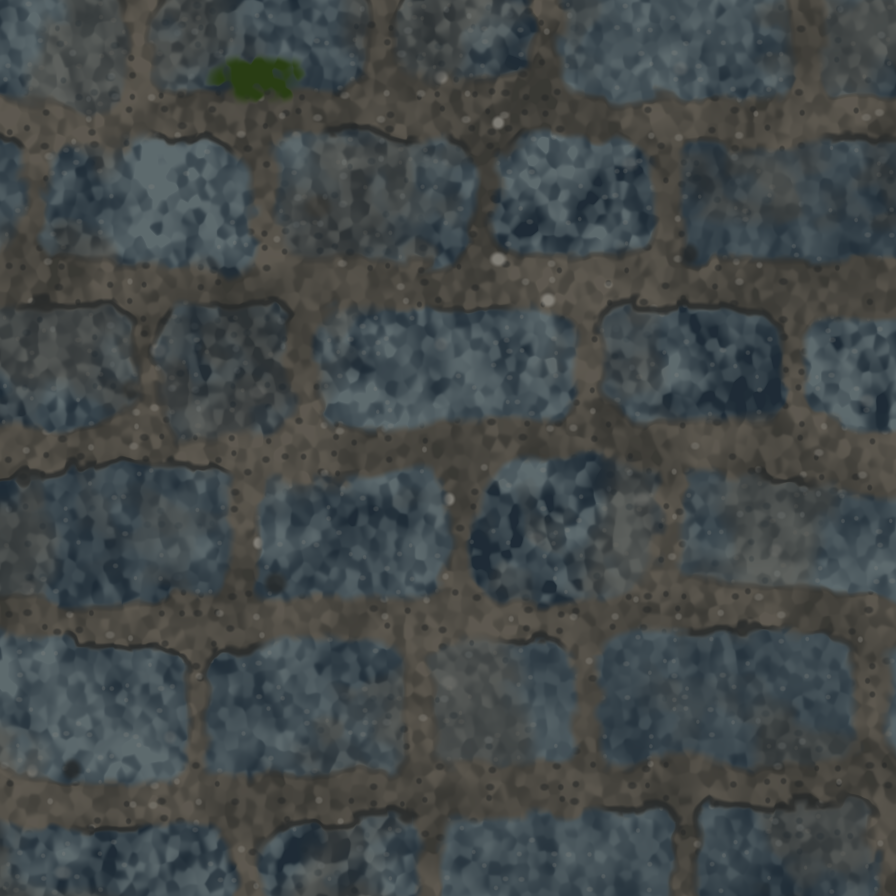
Reproduce this texture procedurally as a Shadertoy shader.

```glsl
const vec2 PITCH = vec2(0.255, 0.187);
const vec3 STONE_DARK = vec3(0.140, 0.190, 0.228);
const vec3 STONE_PALE = vec3(0.335, 0.385, 0.402);
const vec3 SAND_DARK = vec3(0.225, 0.222, 0.204);
const vec3 SAND_PALE = vec3(0.365, 0.347, 0.312);
const vec3 SHADOW = vec3(0.145, 0.155, 0.155);
const vec3 PEBBLE = vec3(0.56, 0.55, 0.52);
const vec3 MOSS = vec3(0.16, 0.24, 0.08);

vec2 hash2(vec2 p) {
    vec3 q = fract(p.xyx * vec3(0.1031, 0.1030, 0.0973));
    q += dot(q, q.yzx + 33.33);
    return fract((q.xx + q.yz) * q.zy);
}

// Soft cellular noise: each jittered cell spreads its own random shade
float cellular(vec2 p) {
    vec2 cell = floor(p);
    float sum = 0.0, total = 0.0;
    for (int j = -1; j <= 1; j++)
    for (int i = -1; i <= 1; i++) {
        vec2 id = cell + vec2(i, j);
        vec2 offset = id + hash2(id) - p;
        float weight = exp(-6.0 * dot(offset, offset));
        sum += weight * hash2(id + 57.0).x;
        total += weight;
    }
    return sum / total;
}

// Sparse round specks, at most one in each cell
float specks(vec2 p, float scale, float density, float radius) {
    vec2 q = p * scale, id = floor(q);
    vec2 offset = fract(q) - mix(vec2(0.3), vec2(0.7), hash2(id + 11.0));
    vec2 pick = hash2(id + 83.0);
    float size = radius * mix(0.6, 1.2, pick.y);
    float dist = length(offset * vec2(1.0, mix(0.8, 1.3, pick.y)));
    return step(pick.x, density) * (1.0 - smoothstep(size * 0.5, size * 1.3, dist));
}

float roundedBox(vec2 p, vec2 halfSize, float radius) {
    vec2 q = abs(p) - halfSize + radius;
    return length(max(q, 0.0)) + min(max(q.x, q.y), 0.0) - radius;
}

// Nearest stone: signed distance, height within the stone, two random traits
vec4 nearestStone(vec2 p) {
    vec4 nearest = vec4(9.0);
    float baseRow = floor(p.y / PITCH.y);
    for (int j = -1; j <= 1; j++)
    for (int i = -1; i <= 1; i++) {
        float row = baseRow + float(j);
        float shift = 0.45 * row + 0.3 * hash2(vec2(row, 7.0)).x;
        vec2 id = vec2(floor(p.x / PITCH.x - shift) + float(i), row);
        float left = id.x + shift + 0.45 * (hash2(id).x - 0.5);
        float right = id.x + 1.0 + shift + 0.45 * (hash2(id + vec2(1, 0)).x - 0.5);
        vec2 traits = hash2(id + 31.0);
        vec2 halfSize = vec2(0.5 * (right - left) * PITCH.x - 0.013,
                             mix(0.059, 0.077, hash2(id + 5.0).y));
        vec2 local = p - vec2(0.5 * (left + right), row + 0.5) * PITCH;
        local.y += local.x * 0.12 * (traits.x - 0.5);
        float dist = roundedBox(local, halfSize, mix(0.02, 0.045, traits.y));
        if (dist < nearest.x) nearest = vec4(dist, local.y / halfSize.y, traits);
    }
    return nearest;
}

vec3 sandColor(vec2 p, float fine) {
    float shade = 0.5 + 0.7 * (cellular(p * 13.0) - 0.5) + 0.8 * (fine - 0.5);
    vec3 color = mix(SAND_DARK, SAND_PALE, clamp(shade, 0.0, 1.0));
    color = mix(color, SHADOW, 0.55 * specks(p, 52.0, 0.3, 0.24));
    return mix(color, PEBBLE, 0.35 * specks(p + 3.7, 43.0, 0.16, 0.2));
}

vec3 stoneColor(vec2 p, float fine, vec2 traits) {
    float blotch = cellular(p * vec2(34.0, 27.0) + 9.0);
    float grain = mix(blotch, fine, 0.55) - 0.5;
    float broad = cellular(p * 9.0 + 4.0) - 0.5;
    float shade = 0.5 + grain * mix(0.9, 2.3, traits.y)
                + 0.35 * broad + 0.4 * (traits.x - 0.5);
    vec3 color = mix(STONE_DARK, STONE_PALE, clamp(shade, -0.1, 1.15));
    color = mix(color, PEBBLE, 0.22 * specks(p, 75.0, 0.14, 0.25));
    return mix(color, SHADOW, 0.75 * specks(p, 4.7, 0.12, 0.07));
}

void mainImage(out vec4 fragColor, in vec2 fragCoord) {
    vec2 p = fragCoord / iResolution.y;
    float fine = cellular(p * vec2(95.0, 80.0));

    // Uneven courses and worn outlines
    vec2 warp = vec2(cellular(p * 11.0), cellular(p * 11.0 + 40.0)) - 0.5;
    vec2 q = p + 0.022 * warp + vec2(0.0, 0.0655 + 0.006 * sin(p.x * 7.0));
    vec4 stone = nearestStone(q);
    float wear = cellular(p * 37.0 + 20.0) - 0.5;
    float dist = stone.x + 0.014 * wear + 0.006 * (fine - 0.5);

    // Stones set in sand, with dust spilling over their faces
    vec3 sand = sandColor(p, fine);
    float cover = 1.0 - smoothstep(-0.008, 0.005, dist);
    float dust = smoothstep(0.5, 0.8, cellular(p * 7.0 + 60.0) + 0.25 * wear);
    vec3 color = mix(sand, stoneColor(p, fine, stone.zw), cover * (1.0 - 0.55 * dust));

    // Broken dark seams, strongest along upper edges
    float seam = 1.0 - smoothstep(0.001, 0.006, abs(dist - 0.001));
    float broken = smoothstep(0.42, 0.65, cellular(p * 12.0 + 15.0));
    color = mix(color, SHADOW, seam * broken * mix(0.25, 0.75, smoothstep(0.4, 0.9, stone.y)));

    // Pale pebbles and a tuft of moss
    color = mix(color, PEBBLE, 0.8 * specks(p, 19.0, 0.05, 0.17) * (1.0 - 0.7 * cover));
    vec2 tuft = (p - vec2(0.29, 0.912)) / vec2(0.055, 0.026);
    color = mix(color, MOSS, smoothstep(0.25, 0.75, exp(-dot(tuft, tuft)) * (0.5 + fine)));
    fragColor = vec4(color, 1.0);
}
```
